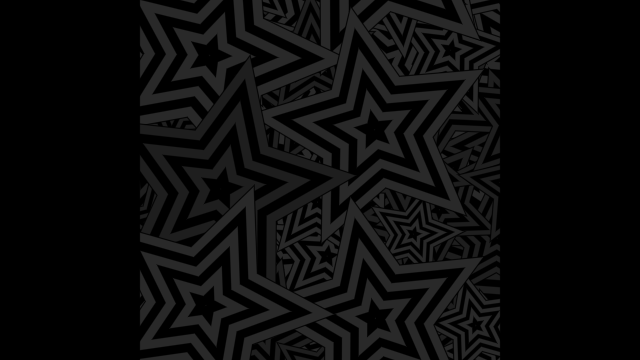
Reproduce this pattern procedurally as a WebGL 1 fragment shader.

```glsl
precision highp float;
// Overlapping five-pointed stars with concentric grey and black stripes, in a square on black.

uniform vec2 u_resolution;

const float SECTOR = 1.2566371;     // angle between two star tips
const float TIP_HALF_ANGLE = 0.419;
const float BANDS = 6.0;            // stripes from the centre to the rim
const float OUTLINE = 0.0028;
const vec3 BLACK = vec3(0.0);
const vec3 DARK_GREY = vec3(0.118);
const vec3 LIGHT_GREY = vec3(0.162);

float hash(vec2 p) {
    vec3 q = fract(vec3(p.xyx) * 0.1031);
    q += dot(q, q.yzx + 33.33);
    return fract((q.x + q.y) * q.z);
}

vec2 hash2(float id, float seed) {
    return vec2(hash(vec2(id, seed)), hash(vec2(id, seed + 17.0)));
}

// Height above the centre of the nearest star edge; level sets are mitred stars.
float starHeight(vec2 p, float rotation) {
    float angle = atan(p.y, p.x) - rotation;
    float a = abs(mod(angle + 0.5 * SECTOR, SECTOR) - 0.5 * SECTOR);
    return length(p) * sin(a + TIP_HALF_ANGLE - 2.0 * a + 2.0 * a);
}

// Paints one striped star with a thin black outline over the colour below.
vec3 paintStar(vec3 below, vec2 p, float radius, float rotation, vec3 grey, float blur) {
    float rim = radius * sin(TIP_HALF_ANGLE);
    float bandWidth = rim / BANDS;
    float height = starHeight(p, rotation);
    float band = height / bandWidth;
    float stripeDist = (0.5 - abs(mod(band - 0.5, 2.0) - 1.0)) * bandWidth;
    float stripe = smoothstep(-blur, blur, stripeDist) * step(band, BANDS + 0.5);
    float cover = smoothstep(-blur, blur, rim + OUTLINE - height);
    return mix(below, mix(BLACK, grey, stripe), cover);
}

// Small stars on a jittered grid, visited in shuffled order, shrinking towards the top.
vec3 paintBackground(vec3 color, vec2 p, float blur) {
    for (int i = 0; i < 64; i++) {
        float id = float(i);
        float slot = mod(id * 27.0 + 11.0, 64.0);
        vec2 cell = vec2(mod(slot, 8.0), floor(slot / 8.0));
        vec2 center = (cell + hash2(id, 3.0)) / 8.0 * 1.16 - 0.58;
        vec2 rnd = hash2(id, 41.0);
        float radius = mix(0.28, 0.15, id / 63.0) * mix(0.85, 1.15, rnd.x);
        vec3 grey = mix(LIGHT_GREY, DARK_GREY, step(hash(vec2(id, 77.0)), 0.4));
        color = paintStar(color, p - center, radius, rnd.y * SECTOR, grey, blur);
    }
    return color;
}

// Large stars in two staggered columns, painted from the top row down.
vec3 paintForeground(vec3 color, vec2 p, float blur) {
    for (int i = 0; i < 6; i++) {
        float id = float(i);
        float column = 1.0 - mod(id, 2.0);
        float row = floor(id / 2.0);
        vec2 jitter = hash2(id, 9.0) - 0.5;
        vec2 center = vec2(mix(-0.30, 0.15, column),
                           (1.0 - row) * mix(0.34, 0.50, column) + 0.14 * column);
        float radius = mix(0.33, 0.39, hash(vec2(id, 23.0)));
        float rotation = 0.5 * column + 0.2 * jitter.x;
        vec3 grey = mix(LIGHT_GREY, DARK_GREY, step(2.5, mod(id, 4.0)));
        color = paintStar(color, p - center - 0.05 * jitter, radius, rotation, grey, blur);
    }
    return color;
}

void main() {
    vec2 p = (gl_FragCoord.xy - 0.5 * u_resolution) / u_resolution.y;
    float blur = 0.8 / u_resolution.y;

    vec3 color = paintBackground(BLACK, p, blur);
    color = paintForeground(color, p, blur);

    // Clip to the central square
    color *= smoothstep(-blur, blur, 0.5 - abs(p.x));
    gl_FragColor = vec4(color, 1.0);
}
```
